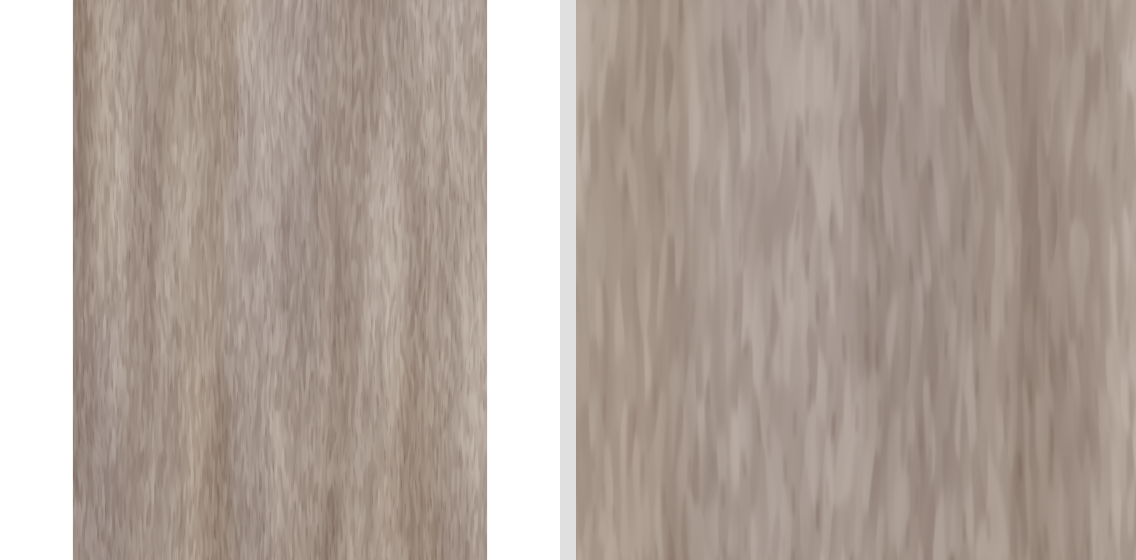
Left, the full canvas; right, a detail of the centre.
This texture is drawn by a Shadertoy shader. Its source:

```glsl
// Draws an upright panel of grey-brown oak with fine vertical grain on white.

const vec3  PAPER = vec3(1.0);
const vec3  OAK = vec3(0.642, 0.583, 0.542);
const vec3  SHADE_WEIGHT = vec3(1.0, 1.1, 1.12);   // darker wood is a little warmer
const vec3  TINT = vec3(0.012, 0.002, -0.022);     // mauve grey to tan
const float PANEL_HALF_WIDTH = 0.370;

// Cells per canvas, across and along the grain
const vec2 BOARD_CELLS  = vec2(15.0, 2.2);
const vec2 STREAK_CELLS = vec2(62.0, 4.5);
const vec2 FIBRE_CELLS  = vec2(240.0, 30.0);
const vec2 PORE_CELLS   = vec2(150.0, 24.0);
const vec2 TINT_CELLS   = vec2(11.0, 1.8);

const float BOARD_CONTRAST  = 0.105;
const float STREAK_CONTRAST = 0.060;
const float FIBRE_CONTRAST  = 0.095;
const float PORE_DEPTH      = 0.055;
const float RING_CONTRAST   = 0.007;
const float RING_COUNT      = 75.0;

vec3 hash3(vec2 p) {
    vec3 q = fract(p.xyx * vec3(0.1031, 0.1030, 0.0973));
    q += dot(q, q.yxz + 33.33);
    return fract((q.xxy + q.yzz) * q.zyx);
}

// Cellular noise: random cell tones blended by distance, centred on zero
float cellTone(vec2 p, float sharpness) {
    vec2 cell = floor(p);
    float toneSum = 0.0;
    float weightSum = 0.0;
    for (int j = -1; j <= 1; j++) {
        for (int i = -1; i <= 1; i++) {
            vec2 id = cell + vec2(i, j);
            vec3 h = hash3(id);
            vec2 d = id + h.xy - p;
            float weight = exp(-sharpness * dot(d, d));
            toneSum += h.z * weight;
            weightSum += weight;
        }
    }
    return toneSum / weightSum - 0.5;
}

// Short dark dashes, shifted from column to column
float pores(vec2 p) {
    p.y += 19.0 * hash3(vec2(floor(p.x), 7.0)).x;
    vec3 h = hash3(floor(p) + 91.0);
    vec2 d = abs(fract(p) - mix(vec2(0.3), vec2(0.7), h.xy));
    float dash = (1.0 - smoothstep(0.05, 0.30, d.x))
               * (1.0 - smoothstep(0.10, 0.30, d.y));
    return dash * smoothstep(0.35, 0.9, h.z);
}

// Layered sines that make the grain wander sideways
float grainDrift(vec2 p) {
    return 0.0022 * sin(9.0 * p.y + 21.0 * p.x)
         + 0.0012 * sin(23.0 * p.y - 37.0 * p.x + 1.3)
         + 0.0005 * sin(61.0 * p.y + 53.0 * p.x + 4.0);
}

vec3 oakColor(vec2 p) {
    vec2 g = vec2(p.x + grainDrift(p), p.y) + 3.0;

    // Boards and streaks
    float board = cellTone(g * BOARD_CELLS, 9.0);
    float streak = cellTone(g * STREAK_CELLS + 40.0, 6.0);

    // Fibres and pores
    float fibre = cellTone(g * FIBRE_CELLS + 80.0, 6.0);
    float poreShare = 0.7 + 0.8 * cellTone(g * vec2(24.0, 4.0) + 15.0, 5.0);

    // Faint growth rings
    float bend = cellTone(g * vec2(9.0, 4.0) + 60.0, 3.0);
    float rings = sin(6.2832 * (RING_COUNT * g.x + 7.0 * bend));

    float shade = BOARD_CONTRAST * board
                + STREAK_CONTRAST * streak
                + FIBRE_CONTRAST * fibre
                + RING_CONTRAST * rings * (0.7 + bend)
                - PORE_DEPTH * poreShare * pores(g * PORE_CELLS)
                + 0.025 * p.x + 0.012 * (p.y - 0.5);
    float tint = cellTone(g * TINT_CELLS + 25.0, 7.0);
    return OAK + SHADE_WEIGHT * shade + TINT * tint;
}

void mainImage(out vec4 fragColor, in vec2 fragCoord) {
    // Origin at the middle of the lower edge
    vec2 p = (fragCoord - vec2(0.5 * iResolution.x, 0.0)) / iResolution.y;
    float pixel = 1.0 / iResolution.y;
    float panel = 1.0 - smoothstep(-0.5 * pixel, 0.5 * pixel,
                                   abs(p.x) - PANEL_HALF_WIDTH);
    fragColor = vec4(mix(PAPER, oakColor(p), panel), 1.0);
}
```
